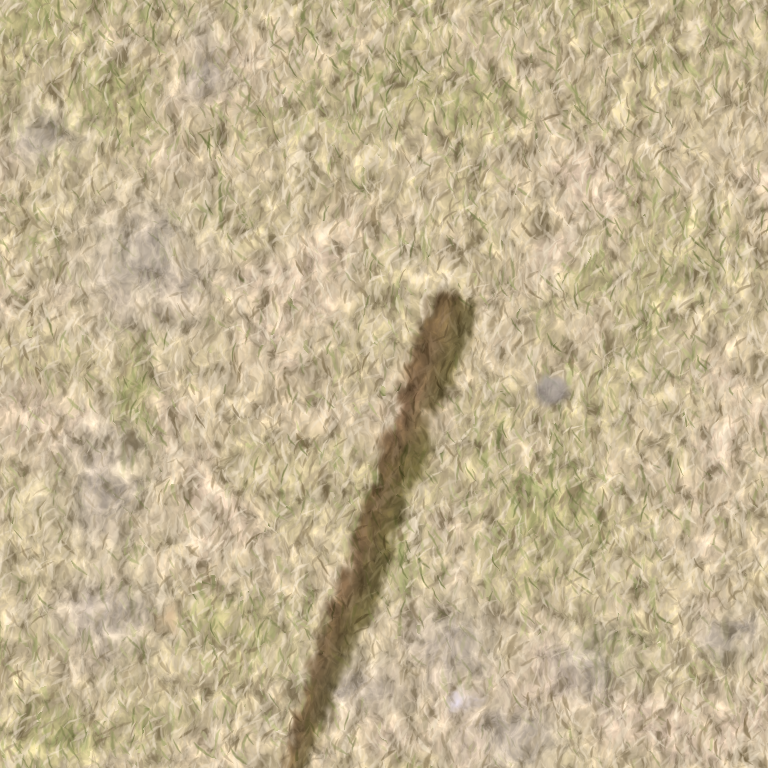
This texture is drawn by a Shadertoy shader. Its source:

```glsl
// Dry sunlit lawn crossed by a slanting post shadow, with bare soil and green tufts.
// Soft ellipses place the ground colours, clumped noise and layers of scattered
// curved blades add the straw, and tapered capsules form the ragged shadow.

const vec3 STRAW = vec3(0.800, 0.735, 0.590);
const vec3 PALE_STRAW = vec3(0.845, 0.755, 0.660);
const vec3 SOIL = vec3(0.715, 0.665, 0.615);
const vec3 GREEN = vec3(0.620, 0.610, 0.385);
const vec3 GAP = vec3(0.500, 0.430, 0.300);

// Ellipses as centre x, centre y, radius x, radius y
const vec4 SOIL_SPOTS[10] = vec4[10](
    vec4(0.19, 0.66, 0.085, 0.085), vec4(0.13, 0.37, 0.060, 0.080),
    vec4(0.14, 0.20, 0.060, 0.060), vec4(0.59, 0.16, 0.060, 0.060),
    vec4(0.77, 0.13, 0.060, 0.045), vec4(0.67, 0.04, 0.070, 0.050),
    vec4(0.27, 0.91, 0.025, 0.050), vec4(0.06, 0.82, 0.050, 0.040),
    vec4(0.46, 0.11, 0.060, 0.045), vec4(0.95, 0.17, 0.040, 0.035));
const vec4 GREEN_SPOTS[11] = vec4[11](
    vec4(0.16, 0.89, 0.060, 0.070), vec4(0.04, 0.97, 0.060, 0.060),
    vec4(0.54, 0.89, 0.130, 0.070), vec4(0.175, 0.48, 0.025, 0.070),
    vec4(0.33, 0.18, 0.080, 0.060), vec4(0.80, 0.15, 0.040, 0.035),
    vec4(0.84, 0.60, 0.060, 0.090), vec4(0.08, 0.04, 0.090, 0.040),
    vec4(0.70, 0.35, 0.110, 0.090), vec4(0.53, 0.27, 0.060, 0.060),
    vec4(0.77, 0.66, 0.030, 0.060));

vec2 hash2(vec2 p) {
    vec3 q = fract(p.xyx * vec3(0.1031, 0.1030, 0.0973));
    q += dot(q, q.yzx + 33.33);
    return fract((q.xx + q.yz) * q.zy);
}

float gradientNoise(vec2 p) {
    vec2 cell = floor(p), f = fract(p);
    vec2 u = f * f * f * (f * (f * 6.0 - 15.0) + 10.0);
    vec4 corner;
    for (int i = 0; i < 4; i++) {
        vec2 o = vec2(i & 1, i >> 1);
        corner[i] = dot(hash2(cell + o + 57.0) * 2.0 - 1.0, f - o);
    }
    return mix(mix(corner.x, corner.y, u.x), mix(corner.z, corner.w, u.x), u.y);
}

float fbm(vec2 p) {
    float sum = 0.0, amp = 1.0;
    for (int i = 0; i < 4; i++) {
        sum += amp * gradientNoise(p);
        p = p * 2.03 + 17.3;
        amp *= 0.55;
    }
    return sum;
}

float softEllipse(vec2 p, vec4 spot) {
    vec2 d = (p - spot.xy) / spot.zw;
    return exp(-dot(d, d));
}

// Signed distance to a capsule whose radius runs from ra to rb
float taperedCapsule(vec2 p, vec2 a, vec2 b, float ra, float rb) {
    vec2 ab = b - a;
    float t = clamp(dot(p - a, ab) / dot(ab, ab), 0.0, 1.0);
    return length(p - a - ab * t) - mix(ra, rb, t);
}

float postShadow(vec2 p) {
    float head = taperedCapsule(p, vec2(0.585, 0.583), vec2(0.552, 0.488), 0.034, 0.032);
    float neck = taperedCapsule(p, vec2(0.546, 0.475), vec2(0.526, 0.410), 0.020, 0.020);
    float knob = taperedCapsule(p, vec2(0.526, 0.412), vec2(0.523, 0.398), 0.035, 0.033);
    float upper = taperedCapsule(p, vec2(0.511, 0.380), vec2(0.482, 0.275), 0.020, 0.028);
    float middle = taperedCapsule(p, vec2(0.482, 0.275), vec2(0.458, 0.206), 0.028, 0.028);
    float lower = taperedCapsule(p, vec2(0.450, 0.200), vec2(0.372, -0.03), 0.024, 0.015);
    return min(min(head, min(neck, knob)), min(upper, min(middle, lower)));
}

// Paints one jittered grid of bent, pointed blades over a colour
vec3 layBlades(vec3 col, vec2 p, float cells, float turn, float green, float opacity, float pixel) {
    vec2 q = mat2(cos(turn), sin(turn), -sin(turn), cos(turn)) * p * cells * vec2(1.7, 1.0);
    vec2 home = floor(q);
    float soft = 0.05 + pixel * cells;
    for (int i = 0; i < 9; i++) {
        vec2 cell = home + vec2(i % 3 - 1, i / 3 - 1);
        vec2 place = hash2(cell + cells * 7.0), kind = hash2(cell + cells * 13.0 + 91.0);
        vec2 d = q - cell - place;
        float along = d.y / (0.25 + 0.4 * place.x);
        float across = d.x - (kind.x - 0.5) * 1.8 * d.y - (place.x - 0.5) * d.y * d.y;
        float halfWidth = (0.10 + 0.12 * place.y) * (1.0 - along * along);
        float mask = smoothstep(-soft, soft, halfWidth - abs(across)) * step(abs(along), 1.0);
        vec3 blade = mix(vec3(0.43, 0.36, 0.23), vec3(0.98, 0.92, 0.82), sqrt(kind.y));
        vec3 leaf = mix(vec3(0.36, 0.39, 0.20), vec3(0.77, 0.77, 0.54), place.y);
        blade = mix(blade, leaf, step(kind.x, green));
        col = mix(col, blade, mask * opacity * (0.5 + place.x));
    }
    return col;
}

void mainImage(out vec4 fragColor, in vec2 fragCoord) {
    vec2 p = fragCoord / iResolution.xy;
    float pixel = 1.0 / iResolution.y;
    vec2 wobble = vec2(fbm(p * 18.0), fbm(p * 18.0 + 40.0));
    vec2 warped = p + 0.035 * wobble;

    // Ground cover amounts
    float soil = 0.0, green = 0.0;
    for (int i = 0; i < 10; i++) soil = max(soil, softEllipse(warped, SOIL_SPOTS[i]));
    for (int i = 0; i < 11; i++) green = max(green, softEllipse(warped, GREEN_SPOTS[i]));
    green = max(green, 0.5 * smoothstep(0.78, 1.0, p.y));
    green = clamp(green * 0.7 + 0.12 + 0.4 * fbm(p * 9.0 + 5.0), 0.0, 1.0);

    // Base colours, clumps and dark gaps between them
    vec3 col = mix(STRAW, PALE_STRAW, smoothstep(-0.3, 0.4, fbm(p * 6.0 + 20.0)));
    col = mix(col, GREEN, green * 0.65);
    col = mix(col, SOIL, soil * 0.85);
    float clump = fbm(p * vec2(46.0, 32.0) + 0.6 * wobble);
    col *= 1.0 + 0.30 * clump + 0.12 * wobble.x;
    col = mix(col, GAP, 0.6 * smoothstep(0.15, 0.6, -clump) * (1.0 - 0.5 * soil));

    // Crossing layers of grass, thinner over bare soil
    for (int i = 0; i < 5; i++) {
        float layer = float(i);
        float turn = 0.6 * sin(layer * 2.3 + 0.6) + 0.12;
        float opacity = 0.46 * (1.0 - 0.6 * soil);
        col = layBlades(col, p + 0.006 * wobble, 24.0 + 9.0 * layer, turn, green * 0.6, opacity, pixel);
    }
    col *= 1.0 + 0.16 * clump;

    // Pebble, pale fleck and dry leaf
    float pebble = length((p - vec2(0.718, 0.491)) * vec2(1.0, 0.9)) + 0.012 * wobble.x;
    vec3 stone = vec3(0.62, 0.585, 0.575) + 4.0 * (p.y - 0.491) + 0.12 * clump;
    col = mix(col, stone, 0.75 * smoothstep(0.024, 0.012, pebble));
    col = mix(col, vec3(0.93, 0.89, 0.92), softEllipse(warped, vec4(0.603, 0.088, 0.012, 0.010)));
    col = mix(col, vec3(0.87, 0.75, 0.60), 0.8 * softEllipse(warped, vec4(0.221, 0.195, 0.011, 0.015)));

    // Shadow with a ragged grassy rim, greener to its right
    float rim = postShadow(p + 0.010 * wobble) + 0.014 * gradientNoise(p * vec2(95.0, 55.0));
    float side = smoothstep(-0.02, 0.03, p.x - 0.378 - 0.355 * p.y);
    vec3 shade = mix(vec3(0.60, 0.53, 0.46), vec3(0.57, 0.56, 0.44), side);
    col *= mix(vec3(1.0), shade, smoothstep(0.010, -0.010, rim));

    fragColor = vec4(clamp(col, 0.0, 1.0), 1.0);
}
```
